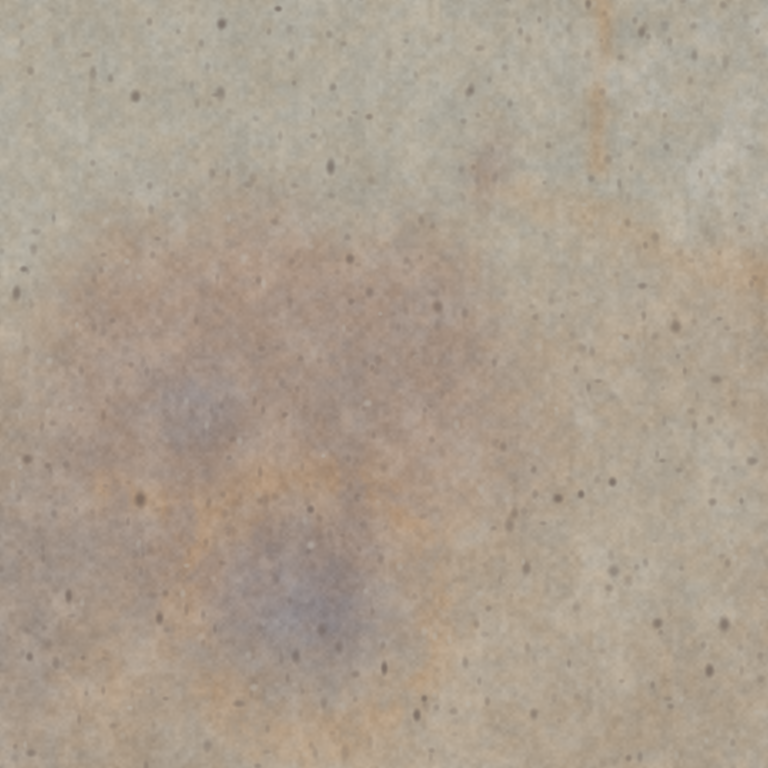
This texture is drawn by a three.js fragment shader. Its source:

```glsl
// Weathered concrete: pale grey plaster above, warm tan and rose stains below.
// Soft warped blobs make the stains, layered value noise the grain,
// and jittered cells scatter the dark pits and the small pale chips.
varying vec2 vUv;

const vec3 GREY  = vec3(0.690, 0.664, 0.606);
const vec3 BEIGE = vec3(0.684, 0.628, 0.556);
const vec3 PALE  = vec3(0.735, 0.715, 0.675);
const vec3 ROSE  = vec3(0.650, 0.562, 0.505);
const vec3 MAUVE = vec3(0.610, 0.555, 0.520);
const vec3 SLATE = vec3(0.530, 0.498, 0.505);
const vec3 OCHRE = vec3(0.715, 0.580, 0.440);
const vec3 PIT   = vec3(0.400, 0.345, 0.320);

const float WARP = 0.13;          // raggedness of the stains
const float GRAIN = 0.085;        // contrast of the fine grain
const float MOTTLE = 0.055;       // contrast of the soft clouds
const float PIT_CELLS = 24.0;
const float FLECK_CELLS = 54.0;

float hash(vec2 p) {
  return fract(sin(dot(p, vec2(127.1, 311.7))) * 43758.5453);
}

float noise(vec2 p) {
  vec2 i = floor(p), f = fract(p);
  f = f * f * (3.0 - 2.0 * f);
  return mix(mix(hash(i), hash(i + vec2(1.0, 0.0)), f.x),
             mix(hash(i + vec2(0.0, 1.0)), hash(i + 1.0), f.x), f.y);
}

float fbm(vec2 p) {
  float sum = 0.0, amp = 0.5;
  for (int i = 0; i < 5; i++) {
    sum += amp * noise(p);
    p = mat2(0.8, 0.6, -0.6, 0.8) * p * 2.03 + 17.3;
    amp *= 0.5;
  }
  return sum / 0.97;
}

// Soft elliptical stain: 1 at the centre, fading out past its radii
float blob(vec2 p, vec2 centre, vec2 radii) {
  vec2 q = (p - centre) / radii;
  return exp(-dot(q, q));
}

// Soft line between two points
float streak(vec2 p, vec2 a, vec2 b, float width) {
  vec2 ab = b - a;
  float t = clamp(dot(p - a, ab) / dot(ab, ab), 0.0, 1.0);
  float d = length(p - a - ab * t) / width;
  return exp(-d * d);
}

// Scattered soft ellipses of varied size, proportion and strength
float specks(vec2 p, float cells, float chance, float radius, float seed) {
  vec2 g = p * cells, cell = floor(g);
  float cover = 0.0;
  for (int y = -1; y <= 1; y++) {
    for (int x = -1; x <= 1; x++) {
      vec2 id = cell + vec2(float(x), float(y)), key = id + seed;
      vec2 jitter = vec2(hash(key + 3.1), hash(key + 7.7));
      vec2 size = radius * cells * mix(vec2(0.6), vec2(1.2, 1.6),
                  vec2(hash(key + 11.9), hash(key + 19.3)));
      float d = length((g - id - jitter) / size);
      float on = step(hash(key), chance) * mix(0.3, 1.0, hash(key + 29.5));
      cover = max(cover, on * (1.0 - smoothstep(0.2, 1.3, d)));
    }
  }
  return cover;
}

void main() {
  vec2 p = vUv;
  vec2 ragged = vec2(fbm(p * 7.0), fbm(p * 7.0 + 41.0)) - 0.5;
  vec2 w = p + WARP * ragged;
  float cloud = fbm(p * 9.0 + 5.0);
  float patchy = fbm(p * vec2(26.0, 20.0) + 63.0);

  // Grey plaster above a ragged border, beige below
  float border = 0.67 + 0.05 * sin(w.x * 9.0 - 1.2);
  vec3 col = mix(BEIGE, GREY, smoothstep(-0.07, 0.08, w.y - border));
  col = mix(col, GREY, 0.7 * blob(w, vec2(0.98, 0.28), vec2(0.2, 0.28)) * smoothstep(0.3, 0.65, cloud));

  // Rose and mauve stains
  float rose = smoothstep(0.18, 0.75, blob(w, vec2(0.34, 0.44), vec2(0.34, 0.32)));
  rose = max(rose, 0.75 * blob(w, vec2(0.63, 0.77), vec2(0.04, 0.07)));
  col = mix(col, ROSE, 0.8 * rose);
  col = mix(col, MAUVE, 0.75 * blob(w, vec2(0.03, 0.24), vec2(0.2, 0.24)));
  col = mix(col, MAUVE, 0.5 * blob(w, vec2(0.46, 0.5), vec2(0.13, 0.1)));

  // Ochre rim around the large dark spot, and rusty runs
  vec2 s = p + 0.4 * WARP * ragged;
  float ring = (length(s - vec2(0.41, 0.21)) - 0.165) / 0.035;
  float rust = 0.5 * exp(-ring * ring) * smoothstep(0.36, 0.68, patchy + 0.1);
  rust = max(rust, 0.55 * streak(s, vec2(0.14, 0.35), vec2(0.35, 0.31), 0.024) * smoothstep(0.3, 0.6, patchy));
  rust = max(rust, 0.45 * streak(s, vec2(0.785, 0.79), vec2(0.785, 1.05), 0.014));
  rust = max(rust, 0.32 * streak(s, vec2(0.68, 0.74), vec2(1.03, 0.63), 0.03));
  rust = max(rust, 0.3 * blob(w, vec2(0.13, 0.08), vec2(0.06, 0.09)));
  col = mix(col, OCHRE, rust);

  // Blue-grey spots
  col = mix(col, SLATE, 0.85 * blob(s, vec2(0.40, 0.20), vec2(0.105, 0.1)));
  col = mix(col, SLATE, 0.6 * blob(s, vec2(0.26, 0.47), vec2(0.055, 0.065)));

  // Pale worn patches, mostly in the upper right
  float worn = blob(w, vec2(0.91, 0.86), vec2(0.11, 0.11)) + 0.15;
  col = mix(col, PALE, 0.75 * worn * smoothstep(0.48, 0.68, patchy));

  // Clouds and fine grain
  float grain = 0.6 * noise(p * vec2(125.0, 110.0)) + 0.4 * noise(p * 230.0 + 9.0) - 0.5;
  col += MOTTLE * (cloud - 0.5) + 0.06 * (patchy - 0.5) + GRAIN * grain;
  col += vec3(0.025, 0.0, -0.025) * (noise(p * 60.0 + 31.0) - 0.5);

  // Pits, faint flecks and pale chips
  col = mix(col, PIT, 0.65 * specks(p, PIT_CELLS, 0.12, 0.0075, 0.0));
  col = mix(col, PIT, 0.3 * specks(p, FLECK_CELLS, 0.15, 0.0055, 90.0));
  col = mix(col, PALE, 0.5 * specks(p, FLECK_CELLS, 0.07, 0.005, 170.0));
  gl_FragColor = vec4(col, 1.0);
}
```
